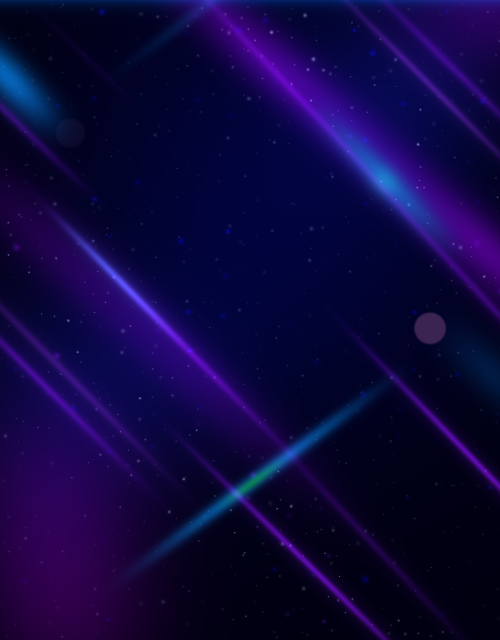
Write a Shadertoy shader that draws this background.

```glsl
const vec3 PURPLE = vec3(0.38, 0.04, 0.66);
const vec3 MAUVE = vec3(0.34, 0.09, 0.48);
const vec3 VIOLET = vec3(0.30, 0.00, 0.42);
const vec3 CYAN = vec3(0.02, 0.44, 0.72);
const vec3 BLUE = vec3(0.01, 0.02, 0.65);

float hash(vec2 p) {
    vec3 q = fract(vec3(p.xyx) * 0.1031);
    q += dot(q, q.yzx + 33.33);
    return fract((q.x + q.y) * q.z);
}

// Soft elliptical light
float glow(vec2 p, vec2 center, vec2 radius) {
    vec2 q = (p - center) / radius;
    return exp(-dot(q, q));
}

// Line of light from a to b, fading towards both ends
float beam(vec2 p, vec2 a, vec2 b, float width) {
    vec2 axis = b - a;
    vec2 q = p - a;
    float along = dot(q, axis) / dot(axis, axis);
    float across = (q.x * axis.y - q.y * axis.x) / (length(axis) * width);
    float fade = smoothstep(0.0, 0.5, along) * smoothstep(1.0, 0.5, along);
    return fade * exp(-across * across);
}

// Thin core with a faint halo
float streak(vec2 p, vec2 a, vec2 b, float width) {
    return 0.8 * beam(p, a, b, width) + 0.22 * beam(p, a, b, width * 3.0);
}

float disc(vec2 p, vec2 center, float radius) {
    return smoothstep(radius, radius * 0.82, length(p - center));
}

// One randomly placed dot per occupied grid cell
float stars(vec2 p, float cells, float density, float radius, float seed) {
    vec2 cell = floor(p * cells);
    vec2 id = cell + seed;
    vec2 jitter = 0.2 + 0.6 * vec2(hash(id + 7.3), hash(id + 19.1));
    float size = radius * mix(0.55, 1.2, hash(id + 31.7));
    float d = length(p - (cell + jitter) / cells) / size;
    float level = hash(id + 53.9);
    return step(hash(id), density) * (0.2 + 0.8 * level * level) * exp(-d * d);
}

vec3 backdrop(vec2 p) {
    vec3 c = vec3(0.002, 0.001, 0.065);
    c += vec3(0.0, 0.012, 0.18) * glow(p, vec2(0.44, 0.69), vec2(0.32, 0.34));
    c += vec3(0.015, 0.025, 0.17) * glow(p, vec2(0.15, 0.40), vec2(0.22, 0.16));
    c += vec3(0.015, 0.025, 0.14) * glow(p, vec2(0.64, 0.86), vec2(0.15, 0.13));
    c += vec3(0.16, 0.0, 0.23) * glow(p, vec2(0.08, 0.20), vec2(0.14, 0.16));
    c += vec3(0.12, 0.0, 0.13) * glow(p, vec2(0.11, 0.03), vec2(0.13, 0.12));
    c += vec3(0.16, 0.0, 0.24) * glow(p, vec2(0.78, 0.99), vec2(0.14, 0.09));
    c += vec3(0.0, 0.13, 0.26) * exp((p.y - 1.0) * 110.0);
    return c;
}

vec3 wideBands(vec2 p) {
    vec3 c = VIOLET * 0.85 * beam(p, vec2(0.16, 1.135), vec2(0.72, 0.643), 0.042);
    c += VIOLET * 0.95 * beam(p, vec2(0.48, 0.854), vec2(1.04, 0.361), 0.042);
    c += VIOLET * 0.42 * beam(p, vec2(-0.05, 0.75), vec2(0.60, 0.13), 0.045);
    c += VIOLET * 0.28 * beam(p, vec2(-0.20, 0.88), vec2(0.28, 0.42), 0.050);
    return c;
}

// Cool lights that cover the violet bands beneath them
vec3 coolLights(vec2 p, vec3 base) {
    float core = beam(p, vec2(0.47, 0.855), vec2(0.735, 0.585), 0.021);
    vec3 c = mix(base, vec3(0.09, 0.40, 0.76), 0.88 * core);
    c += vec3(0.0, 0.14, 0.06) * glow(p, vec2(0.60, 0.715), vec2(0.022));
    c += CYAN * 0.88 * beam(p, vec2(-0.10, 0.992), vec2(0.12, 0.77), 0.028);
    c += CYAN * 0.22 * beam(p, vec2(0.66, 0.52), vec2(0.88, 0.31), 0.033);
    return c;
}

vec3 lightStreaks(vec2 p) {
    // Two long diagonals
    vec3 c = PURPLE * 0.48 * streak(p, vec2(0.22, 1.11), vec2(0.70, 0.60), 0.006);
    c += PURPLE * 0.48 * streak(p, vec2(0.50, 0.81), vec2(1.00, 0.27), 0.006);
    c += PURPLE * 0.80 * streak(p, vec2(0.02, 0.73), vec2(0.50, 0.245), 0.006);
    c += vec3(0.03, 0.28, 0.38) * streak(p, vec2(0.06, 0.69), vec2(0.31, 0.437), 0.006);
    c += PURPLE * 0.33 * streak(p, vec2(0.35, 0.40), vec2(0.80, -0.083), 0.006);
    // Upper right
    c += MAUVE * 0.70 * streak(p, vec2(0.45, 1.09), vec2(0.90, 0.638), 0.005);
    c += PURPLE * 0.48 * streak(p, vec2(0.50, 1.098), vec2(0.94, 0.665), 0.006);
    // Lower left and left edge
    c += MAUVE * 0.55 * streak(p, vec2(-0.15, 0.672), vec2(0.34, 0.178), 0.006);
    c += PURPLE * 0.62 * streak(p, vec2(-0.16, 0.627), vec2(0.28, 0.187), 0.006);
    c += PURPLE * 0.48 * streak(p, vec2(-0.14, 0.97), vec2(0.18, 0.66), 0.006);
    c += PURPLE * 0.10 * streak(p, vec2(0.02, 1.02), vec2(0.26, 0.79), 0.004);
    // Lower right
    c += PURPLE * 0.95 * streak(p, vec2(0.22, 0.375), vec2(0.75, -0.145), 0.005);
    c += PURPLE * 0.95 * streak(p, vec2(0.49, 0.54), vec2(1.00, 0.013), 0.005);
    // Crossing beams
    c += CYAN * 0.85 * beam(p, vec2(0.15, 0.065), vec2(0.66, 0.443), 0.011);
    c += vec3(0.0, 0.12, -0.38) * beam(p, vec2(0.33, 0.198), vec2(0.46, 0.294), 0.007);
    c += CYAN * 0.20 * beam(p, vec2(0.15, 0.86), vec2(0.45, 1.09), 0.010);
    return c;
}

vec3 starField(vec2 p) {
    float diagonal = p.y + 1.06 * p.x;
    float upper = (diagonal - 1.43) / 0.12;
    float lower = (diagonal - 0.60) / 0.13;
    float cluster = exp(-upper * upper) + exp(-lower * lower);
    vec3 c = BLUE * 0.6 * stars(p, 15.0, 0.30, 0.0045, 4.0);
    c += PURPLE * 0.6 * cluster * stars(p, 17.0, 0.22, 0.0045, 61.0);
    for (int i = 0; i < 3; i++) {
        float layer = float(i);
        float light = stars(p, 56.0 - 13.0 * layer, 0.16, 0.0012 + 0.0007 * layer, 90.0 + 37.0 * layer);
        c += vec3(0.46, 0.46, 0.52) * light * (0.35 + 0.65 * cluster);
    }
    return c;
}

void mainImage(out vec4 fragColor, in vec2 fragCoord) {
    vec2 p = fragCoord / iResolution.y;
    vec3 color = coolLights(p, backdrop(p) + wideBands(p));
    color += lightStreaks(p) * (1.0 - 0.6 * color) + starField(p);
    color = mix(color, vec3(0.27, 0.16, 0.35), 0.85 * disc(p, vec2(0.672, 0.487), 0.027));
    color += vec3(0.04, 0.03, 0.04) * disc(p, vec2(0.11, 0.792), 0.025);
    fragColor = vec4(clamp(color, 0.0, 1.0), 1.0);
}
```
